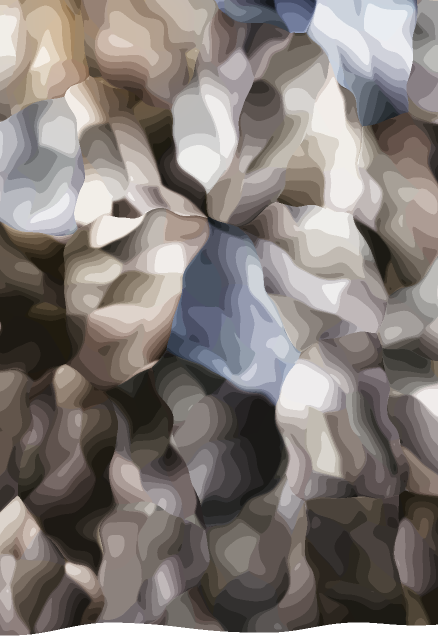
A Shadertoy shader for this texture:

```glsl
// Heap of broken stones as a cut-paper collage: light above, dark below, torn white foot.
// Soft Voronoi stones hold turned, stretched shards; their summed tone is cut into
// half steps of a six-colour ramp, so steep edges turn into thin nested bands.

#define STONE_SCALE vec2(6.5, 4.8)   // stones per canvas height
#define SHARD_SCALE vec2(19.0, 10.5) // shards per canvas height
#define WARP 0.036                   // bend of all outlines
#define MEAN_TONE 2.75               // centre of the ramp, 0 to 5
#define STONE_CONTRAST 1.15
#define SHARD_CONTRAST 1.15
#define GRAIN_CONTRAST 1.6
#define LIGHT_FALL 0.8               // tone lost from top to bottom
#define TINT 0.045                   // strength of warm and cool tints
#define FOOT_HEIGHT 0.018            // white torn strip
#define SAMPLES 2                    // per axis, for smooth edges

vec2 hash2(vec2 p) {
    vec3 h = fract(p.xyx * vec3(0.1031, 0.1030, 0.0973));
    h += dot(h, h.yzx + 33.33);
    return fract((h.xx + h.yz) * h.zy);
}

vec2 direction(float turn) {
    float a = 6.2832 * turn;
    return vec2(cos(a), sin(a));
}

float cornerSlope(vec2 cell, vec2 corner, vec2 f) {
    return dot(direction(hash2(cell + corner).x), f - corner);
}

float gradientNoise(vec2 p) {
    vec2 i = floor(p), f = p - i;
    vec2 u = f * f * f * (f * (f * 6.0 - 15.0) + 10.0);
    float low = mix(cornerSlope(i, vec2(0, 0), f), cornerSlope(i, vec2(1, 0), f), u.x);
    float high = mix(cornerSlope(i, vec2(0, 1), f), cornerSlope(i, vec2(1, 1), f), u.x);
    return mix(low, high, u.y);
}

// Tone of tilted, domed Voronoi facets; also gives the id of the nearest one.
float facets(vec2 p, float sharpness, float tilt, float dome, out vec2 id) {
    vec2 base = floor(p);
    float sum = 0.0, total = 0.0, nearest = 9.0;
    id = base;
    for (int y = -1; y <= 1; y++)
    for (int x = -1; x <= 1; x++) {
        vec2 cell = base + vec2(x, y);
        vec2 offset = p - cell - 0.08 - 0.84 * hash2(cell);
        vec2 look = hash2(cell + 71.7);
        float d2 = dot(offset, offset);
        float tone = 2.0 * look.x - 1.0 + tilt * dot(offset, direction(look.y))
                   + dome * (0.17 - d2);
        float weight = exp(-sharpness * d2);
        sum += weight * tone;
        total += weight;
        if (d2 < nearest) { nearest = d2; id = cell; }
    }
    return sum / max(total, 1e-30);
}

// Dark to light ramp, stepped by halves.
vec3 ramp(float tone) {
    vec3 colours[6] = vec3[6](
        vec3(0.11, 0.10, 0.08), vec3(0.21, 0.19, 0.17), vec3(0.37, 0.33, 0.31),
        vec3(0.55, 0.51, 0.49), vec3(0.76, 0.73, 0.71), vec3(0.94, 0.93, 0.92));
    float level = clamp(floor(tone * 2.0 + 0.5) * 0.5, 0.0, 5.0);
    int i = int(min(level, 4.0));
    return mix(colours[i], colours[i + 1], level - float(i));
}

vec3 collage(vec2 p) {
    // Torn foot
    float foot = FOOT_HEIGHT + 0.022 * gradientNoise(vec2(p.x * 5.0 + 3.0, 2.5));
    if (p.y < foot) return vec3(1.0);

    // Bent outlines
    vec2 bend = vec2(gradientNoise(p * 7.0 + 5.3), gradientNoise(p * 7.0 + 41.9));
    vec2 ripple = vec2(gradientNoise(p * 19.0 + 8.1), gradientNoise(p * 19.0 + 63.4));
    vec2 q = p + WARP * (bend + 0.45 * ripple);

    // Stones, then shards turned to suit each stone
    vec2 stoneId, shardId;
    float stone = facets(q * STONE_SCALE + 20.0, 40.0, 1.5, 1.6, stoneId);
    vec2 stoneLook = hash2(stoneId + 13.1);
    vec2 axis = direction((stoneLook.x - 0.5) * 0.36);
    vec2 turned = mat2(axis.x, -axis.y, axis.y, axis.x) * q;
    float shard = facets(turned * SHARD_SCALE + 50.0 + 9.0 * stoneLook,
                         20.0, 1.7, 0.8, shardId);

    // Tone
    float light = LIGHT_FALL * (2.0 * smoothstep(0.15, 0.75, p.y) - 1.1);
    float tone = MEAN_TONE + light + STONE_CONTRAST * stone
               + SHARD_CONTRAST * mix(0.45, 1.3, stoneLook.y) * shard
               + GRAIN_CONTRAST * gradientNoise(q * 11.0 + 30.0);
    tone -= 0.25 * max(tone - 3.9, 0.0);
    vec3 colour = ramp(tone);

    // Warm and cool tints, ochre at the upper left and a few slate stones
    vec2 shardHue = hash2(shardId + 27.0);
    float warmth = 1.4 * gradientNoise(stoneId * 0.37 + 4.2) + 0.9 * (shardHue.x - 0.5);
    warmth += 1.3 * smoothstep(0.24, 0.05, distance(q, vec2(0.16, 0.98)));
    warmth -= 1.8 * step(0.95, hash2(stoneId + 88.0).x);
    float midtone = 4.0 * colour.g * (1.0 - colour.g);
    colour += TINT * midtone * warmth * vec3(1.0, 0.1, -1.1);
    colour += 0.022 * midtone * (shardHue.y - 0.5) * vec3(0.4, -1.0, 0.6);
    return clamp(colour, 0.0, 1.0);
}

void mainImage(out vec4 fragColor, in vec2 fragCoord) {
    vec3 sum = vec3(0.0);
    for (int y = 0; y < SAMPLES; y++)
    for (int x = 0; x < SAMPLES; x++) {
        vec2 shift = (vec2(x, y) + 0.5) / float(SAMPLES) - 0.5;
        sum += collage((fragCoord + shift) / iResolution.y);
    }
    fragColor = vec4(sum / float(SAMPLES * SAMPLES), 1.0);
}
```
